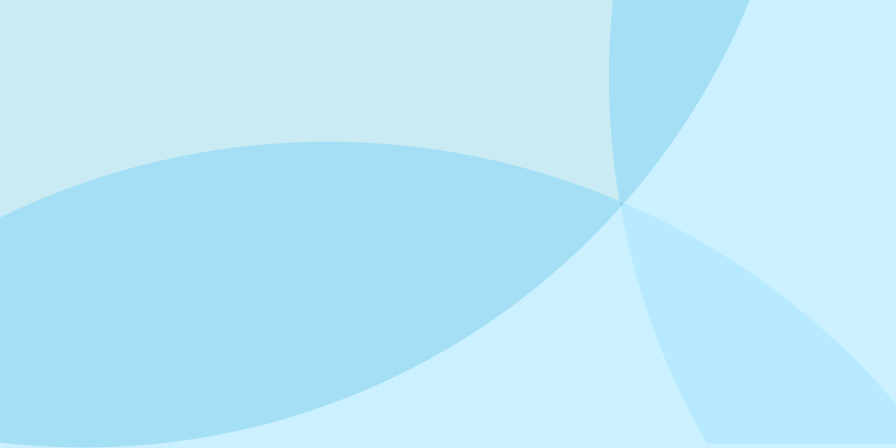
This background is drawn by a WebGL 1 fragment shader. Its source:

```glsl
precision highp float;

uniform vec2 u_resolution;

// Soft coverage of a disc, with an edge about one pixel wide
float disc(vec2 p, vec2 center, float radius) {
  return clamp((radius - distance(p, center)) * u_resolution.y + 0.5, 0.0, 1.0);
}

void main() {
  vec2 p = gl_FragCoord.xy / u_resolution.y;

  // Three large overlapping discs
  float upper = disc(p, vec2(0.1875, 1.6065), 1.6052);
  float lower = disc(p, vec2(0.7318, -0.9831), 1.6667);
  float right = disc(p, vec2(3.0, 0.828), 1.6406);

  // Pale overlap, stopping just above the bottom edge
  float aboveMargin = clamp((p.y - 0.0104) * u_resolution.y + 0.5, 0.0, 1.0);
  vec3 outside = mix(vec3(0.796, 0.941, 1.0), vec3(0.718, 0.918, 1.0),
                     lower * right * aboveMargin);

  // Upper disc: muted alone, deeper where the others cross it
  vec3 inside = mix(vec3(0.792, 0.918, 0.957), vec3(0.647, 0.875, 0.961),
                    max(lower, right));
  inside = mix(inside, vec3(0.56, 0.835, 0.945), lower * right);

  gl_FragColor = vec4(mix(outside, inside, upper), 1.0);
}
```
